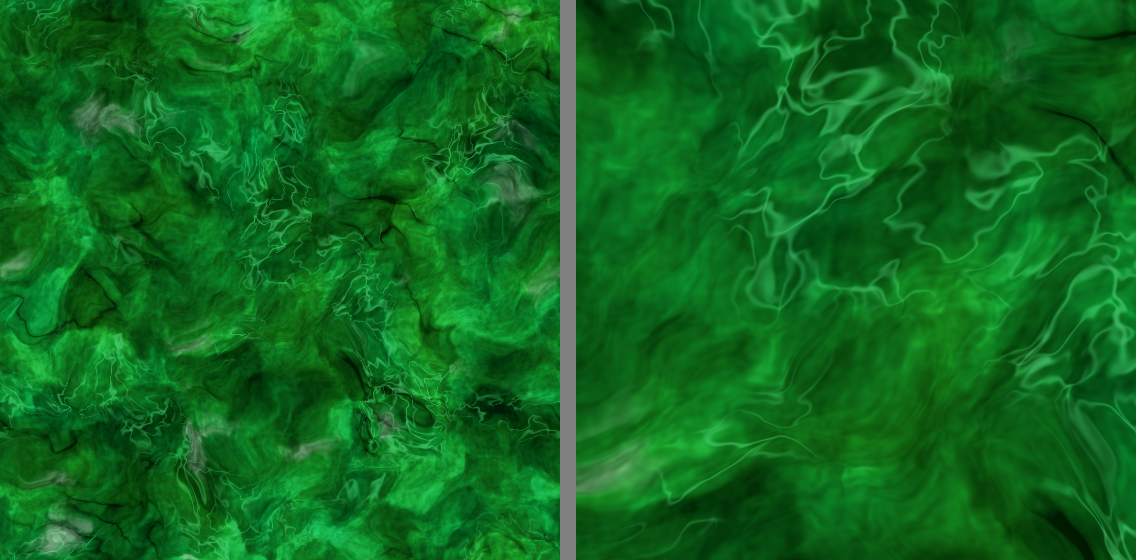
Left: the whole. Right: its middle third, enlarged.
Give the GLSL for this texture, as a Shadertoy shader.

```glsl
// Fractured emerald: tilted crystal facets in several sizes, crumpled relief,
// dark cracks, bright wispy veins and milky inclusions, all on warped domains.
// Every noise wraps on a whole number of cells, so the square tiles.

const float TAU = 6.2831853;
const vec3 MILKY_GREEN = vec3(0.27, 0.66, 0.40);
const vec3 MILKY_GREY = vec3(0.50, 0.62, 0.51);

vec3 hash3(vec2 cell, float seed) {
    vec3 q = fract((cell.xyx + seed * 17.3) * vec3(0.1031, 0.1030, 0.0973));
    q += dot(q, q.yxz + 33.33);
    return fract((q.xxy + q.yzz) * q.zyx);
}

float cornerSlope(vec2 cell, vec2 offset, float cells, float seed) {
    float angle = TAU * hash3(mod(cell, cells), seed).x;
    return dot(vec2(cos(angle), sin(angle)), offset);
}

// Gradient noise that repeats after the given number of cells
float wrapNoise(vec2 uv, float cells, float seed) {
    vec2 p = uv * cells, i = floor(p), f = p - i;
    vec2 u = f * f * f * (f * (f * 6.0 - 15.0) + 10.0);
    vec2 e = vec2(1.0, 0.0);
    float low = mix(cornerSlope(i, f, cells, seed),
                    cornerSlope(i + e, f - e, cells, seed), u.x);
    float high = mix(cornerSlope(i + e.yx, f - e.yx, cells, seed),
                     cornerSlope(i + 1.0, f - 1.0, cells, seed), u.x);
    return mix(low, high, u.y);
}

float layers(vec2 uv, float cells, int octaves, float seed) {
    float sum = 0.0, weight = 1.0;
    for (int k = 0; k < octaves; k++) {
        sum += weight * wrapNoise(uv, cells, seed + float(k));
        weight *= 0.5;
        cells *= 2.0;
    }
    return sum;
}

vec2 warp(vec2 uv, float cells, int octaves, float seed) {
    return vec2(layers(uv, cells, octaves, seed),
                layers(uv, cells, octaves, seed + 9.0));
}

// Cellular facets: x is the tone of a tilted plane, y the gap to the border
vec2 facets(vec2 uv, float cells, float sharpness, float seed) {
    vec2 p = uv * cells, i = floor(p);
    float nearest = 9.0, second = 9.0, tone = 0.0, total = 0.0;
    for (int y = -1; y <= 1; y++)
    for (int x = -1; x <= 1; x++) {
        vec2 cell = i + vec2(x, y);
        vec3 h = hash3(mod(cell, cells), seed);
        vec2 r = p - cell - h.xy;
        float d = length(r);
        float angle = TAU * fract(h.z * 7.0 + h.x);
        float weight = exp(-sharpness * d);
        tone += weight * (h.z - 0.5 + 0.9 * dot(r, vec2(cos(angle), sin(angle))));
        total += weight;
        second = min(second, max(nearest, d));
        nearest = min(nearest, d);
    }
    return vec2(tone / total, second - nearest);
}

// Thin line where a noise field crosses zero
float filament(float field, float width) {
    float line = 1.0 - smoothstep(0.0, width, abs(field));
    return line * line;
}

// Tone of about unit spread, from deep to bright emerald
vec3 emerald(float tone) {
    vec3 c = mix(vec3(0.0, 0.10, 0.01), vec3(0.01, 0.24, 0.04), smoothstep(-2.9, -1.4, tone));
    c = mix(c, vec3(0.03, 0.33, 0.07), clamp((tone + 1.45) / 0.8, 0.0, 1.0));
    c = mix(c, vec3(0.04, 0.42, 0.11), clamp((tone + 0.65) / 0.73, 0.0, 1.0));
    c = mix(c, vec3(0.05, 0.53, 0.15), clamp((tone - 0.08) / 0.70, 0.0, 1.0));
    c = mix(c, vec3(0.10, 0.68, 0.24), clamp((tone - 0.78) / 0.75, 0.0, 1.0));
    return mix(c, vec3(0.22, 0.86, 0.42), clamp((tone - 1.53) / 1.5, 0.0, 1.0));
}

void mainImage(out vec4 fragColor, in vec2 fragCoord) {
    vec2 uv = fragCoord / iResolution.xy;

    // Broad bends, then ragged small ones
    vec2 bent = uv + 0.075 * warp(uv, 4.0, 3, 1.0);
    vec2 ragged = bent + 0.016 * warp(bent, 19.0, 3, 21.0);
    vec2 sheared = vec2(ragged.x + ragged.y, ragged.y);

    // Light and dark regions with crystal planes
    vec2 large = facets(mix(bent, ragged, 0.5), 7.0, 45.0, 41.0);
    vec2 medium = facets(ragged, 16.0, 24.0, 43.0);
    vec2 small = facets(ragged, 37.0, 12.0, 47.0);
    float tone = 1.75 * layers(bent, 3.0, 5, 51.0);
    tone += 1.15 * large.x + 0.95 * medium.x + 0.65 * small.x;

    // Crumpled relief lit from the upper left
    vec2 towardLight = vec2(-0.0028, 0.0028);
    float relief = layers(ragged, 22.0, 4, 61.0)
                 - layers(ragged + towardLight, 22.0, 4, 61.0);
    tone += 2.0 * relief + 0.45 * layers(uv, 96.0, 2, 66.0);

    // Dark cracks with soft shade beside them
    float crackField = layers(sheared, 4.0, 4, 71.0);
    float crackMask = smoothstep(-0.1, 0.3, layers(uv, 5.0, 2, 76.0));
    tone -= crackMask * (1.3 * filament(crackField, 0.05) + 0.7 * filament(crackField, 0.2));
    tone -= 0.5 * (1.0 - smoothstep(0.0, 0.07, large.y)) * crackMask;

    // Bright wisps gathered in patches
    float wispMask = smoothstep(-0.05, 0.4, layers(bent, 5.0, 3, 81.0));
    float wisps = filament(layers(ragged, 9.0, 4, 85.0), 0.075)
                + 0.7 * filament(layers(ragged, 21.0, 3, 91.0), 0.11);
    tone += 1.3 * wisps * wispMask;

    // Colour drifts between yellow green and blue green
    vec3 color = emerald(tone);
    float drift = layers(bent, 6.0, 3, 101.0);
    color += color.g * drift * vec3(0.12, 0.0, -0.16);

    // Milky veins and grey inclusions
    float cloud = layers(ragged, 7.0, 4, 111.0) + 0.25 * medium.x;
    float milk = smoothstep(0.36, 0.75, cloud) * (0.6 + 1.2 * relief);
    color = mix(color, MILKY_GREEN, clamp(0.5 * wisps * wispMask, 0.0, 0.7));
    color = mix(color, MILKY_GREY * (0.85 + 0.2 * tone), clamp(milk, 0.0, 0.8));

    fragColor = vec4(clamp(color, 0.0, 1.0), 1.0);
}
```
